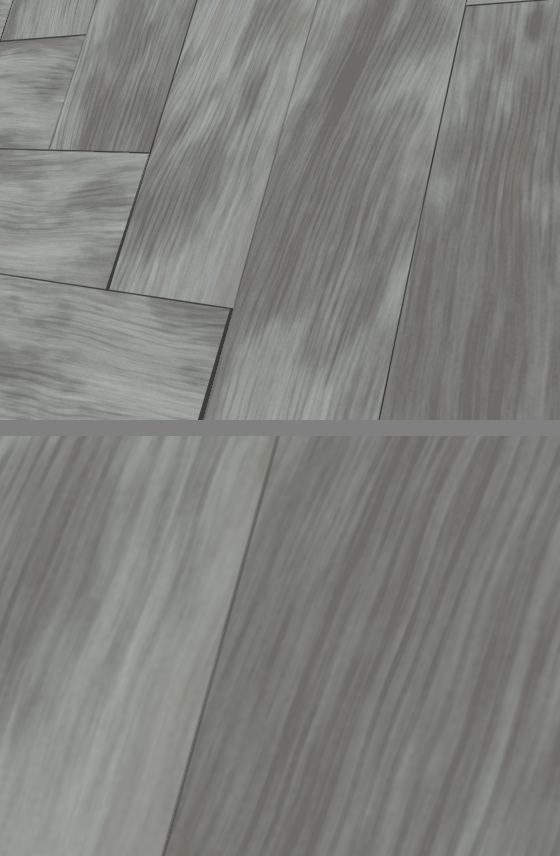
Top, the full canvas; bottom, a detail of the centre.
Reproduce this texture procedurally as a WebGL 2 fragment shader.

```glsl
#version 300 es
precision highp float;

uniform vec2 u_resolution;
out vec4 outColor;

const float PLANK_LENGTH = 4.0;
const vec3 DARK_WOOD = vec3(0.468, 0.468, 0.456);
const vec3 PALE_WOOD = vec3(0.616, 0.632, 0.622);
const vec3 WARM_STAIN = vec3(0.49, 0.46, 0.42);
const vec3 GAP = vec3(0.20, 0.20, 0.195);

float hash(vec2 p) {
  return fract(sin(dot(p, vec2(127.1, 311.7))) * 43758.5453);
}

float noise(vec2 p) {
  vec2 i = floor(p), f = fract(p);
  f = f * f * (3.0 - 2.0 * f);
  return mix(mix(hash(i), hash(i + vec2(1, 0)), f.x),
             mix(hash(i + vec2(0, 1)), hash(i + vec2(1, 1)), f.x), f.y);
}

float fbm(vec2 p) {
  float sum = 0.0, amp = 0.53;
  for (int i = 0; i < 4; i++) {
    sum += amp * noise(p);
    p = p * 2.03 + 17.3;
    amp *= 0.5;
  }
  return sum;
}

// Floor coordinates in plank widths, seen at an angle; q runs downwards
vec2 floorCoords(vec2 q) {
  float x = q.x - 0.231 + 0.3194 * q.y;
  float y = q.y - 0.099 + 0.077 * q.x;
  float u = x / (0.2174 + 0.0076 * q.y + (0.0865 + 0.0198 * q.y) * x);
  float v = y / (0.2373 + 0.0977 * q.x + 0.071 * y);
  return vec2(u, v);
}

// Herringbone: xy = across and along the plank, z = row, w = 1 if upright
vec4 herringbone(vec2 f, out vec2 id) {
  float period = 2.0 * PLANK_LENGTH;
  vec2 cell = floor(f);
  float down = f.y - cell.x + PLANK_LENGTH - 1.0;
  float side = f.x - cell.y + PLANK_LENGTH;
  bool upright = mod(down, period) < PLANK_LENGTH;
  id = upright ? vec2(cell.x, floor(down / period))
               : vec2(cell.y + 31.0, floor(side / period));
  return upright ? vec4(fract(f.x), mod(down, period), cell.x, 1.0)
                 : vec4(fract(f.y), mod(side, period), cell.y, 0.0);
}

// Wood brightness from knots, patches, streaks and growth rings
float woodTone(vec2 local, float skew, vec2 id) {
  vec2 seed = vec2(hash(id), hash(id + 5.7)) * 40.0;
  vec2 knot = vec2(0.2 + 0.6 * hash(id + 2.1), PLANK_LENGTH * hash(id + 8.3));
  vec2 toKnot = (local - knot) * vec2(7.0, 3.5);
  float knotArea = dot(toKnot, toKnot);
  float x = local.x + skew * local.y;
  x += 0.17 * (noise(local * vec2(1.2, 0.9) + seed) - 0.5);
  x += 0.015 * (noise(local * vec2(5.0, 4.0) + seed) - 0.5);
  x += 0.03 * toKnot.x * exp(-knotArea * 0.3);
  vec2 grain = vec2(x, local.y) + seed;

  float broad = fbm(grain * vec2(2.3, 0.85));
  float ragged = fbm(grain * vec2(8.0, 3.5)) + 0.35 * (noise(grain * vec2(45.0, 5.0)) - 0.5);
  float patches = smoothstep(0.40, 0.62, 0.65 * broad + 0.35 * ragged);
  float streak = fbm(grain * vec2(22.0, 0.9));
  float fine = noise(grain * vec2(62.0, 3.5));
  float fibre = noise(grain * vec2(120.0, 12.0));
  float speckle = noise(local * vec2(85.0, 75.0) + seed);
  float wave = sin(grain.x * 130.0 + 16.0 * fbm(grain * vec2(3.0, 0.8)));
  float ring = smoothstep(0.0, 1.0, wave) * smoothstep(0.25, 0.7, noise(grain * vec2(6.0, 1.2) + 6.0));

  float tone = 0.588 - 0.085 * patches + 0.10 * (0.5 - broad) + 0.12 * (streak - 0.5);
  tone += 0.045 * (fine - 0.5) + 0.035 * (fibre - 0.5) + 0.022 * (speckle - 0.5);
  tone -= 0.042 * ring;
  tone += 0.035 * (hash(id + 3.9) - 0.5);
  return tone - 0.08 * exp(-knotArea * 4.0) * (0.4 + ragged);
}

// Coverage of a line whose centre lies at distance zero
float lineMask(float dist, float halfWidth, float pixel) {
  float soft = max(pixel, 0.0014);
  return 1.0 - smoothstep(halfWidth - soft * 0.5, halfWidth + soft, dist);
}

// Gaps along the sides and at the ends of a plank
float gapMask(vec2 f, vec2 local, bool upright, vec2 unitSize, float depth, float pixel) {
  vec2 size = upright ? unitSize : unitSize.yx;
  float side = min(local.x, 1.0 - local.x) * size.x;
  float end = min(local.y, PLANK_LENGTH - local.y) * size.y;
  float tightness = 0.7 + 0.3 * cos(3.14159 * floor(f.x + 0.5));
  float wear = 0.75 + 0.5 * noise(f * 5.0);
  float sideStrength = upright ? 1.1 - 0.75 * tightness : 0.7;
  float endWidth = upright ? 0.0014 : mix(0.001, 0.011, depth * depth);
  float endStrength = upright ? 0.85 : mix(0.25, 0.9, smoothstep(0.2, 0.6, depth));
  return max(sideStrength * wear * lineMask(side, 0.0011, pixel),
             endStrength * lineMask(end, endWidth, pixel));
}

void main() {
  float pixel = 1.0 / u_resolution.y;
  vec2 p = gl_FragCoord.xy * pixel;
  vec2 q = vec2(p.x, 1.0 - p.y);
  vec2 f = floorCoords(q);
  vec2 unitSize = pixel / vec2(length(vec2(dFdx(f.x), dFdy(f.x))),
                               length(vec2(dFdx(f.y), dFdy(f.y))));

  vec2 id;
  vec4 plank = herringbone(f, id);
  bool upright = plank.w > 0.5;
  float skew = (upright ? 0.13 : 0.03) * sin(1.05 * plank.z);

  // Wood colour with faint brown stains
  float shade = (woodTone(plank.xy, skew, id) - 0.47) / 0.15;
  vec3 color = mix(DARK_WOOD, PALE_WOOD, clamp(shade, -0.3, 1.2));
  float stain = fbm(vec2(plank.x + skew * plank.y, plank.y) * vec2(6.0, 1.0) + id * 9.1);
  color = mix(color, WARM_STAIN, 0.25 * smoothstep(0.6, 0.8, stain));

  color = mix(color, GAP, gapMask(f, plank.xy, upright, unitSize, q.y, pixel));
  outColor = vec4(color, 1.0);
}
```
